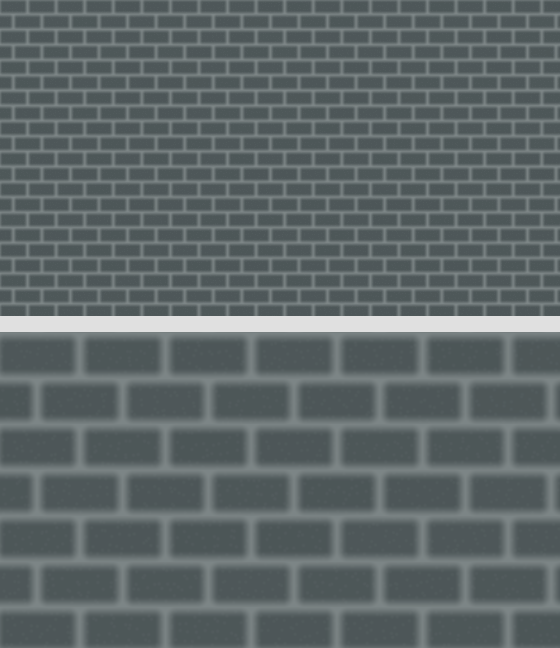
Top, the full canvas; bottom, a detail of the centre.
Give the GLSL for this pattern, as a WebGL 1 fragment shader.

```glsl
precision highp float;

// Running-bond wall of slate grey bricks with soft, paler mortar joints.
// Each brick is a repeated cell; a rounded distance to its joints drives the
// blend, and cellular noise adds faint specks to the brick faces.

uniform vec2 u_resolution;

vec2 hash2(vec2 p) {
  return fract(sin(vec2(dot(p, vec2(127.1, 311.7)),
                        dot(p, vec2(269.5, 183.3)))) * 4375.85);
}

// Distance to the nearest scattered point, one point per unit cell.
float cellular(vec2 p) {
  vec2 cell = floor(p);
  float nearest = 2.0;
  for (int j = -1; j <= 1; j++) {
    for (int i = -1; i <= 1; i++) {
      vec2 neighbour = cell + vec2(float(i), float(j));
      nearest = min(nearest, distance(p, neighbour + hash2(neighbour)));
    }
  }
  return nearest;
}

void main() {
  // Canvas units: height is 1
  vec2 p = gl_FragCoord.xy / u_resolution.y;
  vec2 brickSize = vec2(0.0904, 0.04822);

  // Running bond: alternate rows shift by half a brick
  vec2 grid = (p - vec2(-0.0031, 0.0387)) / brickSize;
  grid.x += 0.5 * (1.0 - mod(floor(grid.y), 2.0));
  vec2 brick = floor(grid);

  // Distance to the joint centre line, rounded at the brick corners
  vec2 edge = (0.5 - abs(fract(grid) - 0.5)) * brickSize;
  float toJoint = 0.012 - length(max(0.012 - edge, 0.0));
  float pixel = 0.5 / u_resolution.y;
  float mortar = 1.0 - smoothstep(-0.0016 - pixel, 0.0113 + pixel, toJoint);

  // Slight tone per brick and sparse pale specks
  float tone = 0.006 * (hash2(brick).x - 0.5);
  float speck = 0.014 * (1.0 - smoothstep(0.05, 0.3, cellular(p * 110.0)));
  vec3 face = vec3(0.302, 0.339, 0.345) + tone + speck;

  gl_FragColor = vec4(mix(face, vec3(0.488, 0.522, 0.525), mortar), 1.0);
}
```
